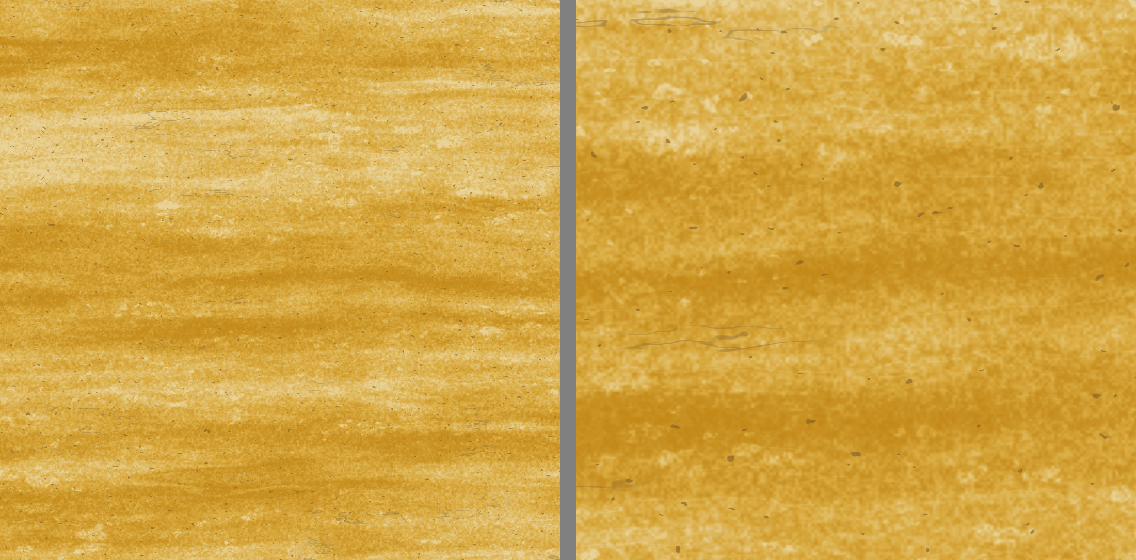
Left, the full canvas; right, a detail of the centre.
Reproduce this texture procedurally as a three.js fragment shader.

```glsl
varying vec2 vUv;

// Stone colours
const vec3 DEEP_OCHRE = vec3(0.765, 0.540, 0.100);
const vec3 GOLD       = vec3(0.852, 0.672, 0.258);
const vec3 CREAM      = vec3(0.905, 0.805, 0.550);
const vec3 PIT_BROWN  = vec3(0.500, 0.360, 0.140);

// Layering: frequencies across and up, in cycles per canvas
const vec2 BAND_FREQ   = vec2(0.7, 10.0);
const vec2 STRATA_FREQ = vec2(2.2, 46.0);
const vec2 CLOUD_FREQ  = vec2(13.0, 34.0);
const vec2 SEAM_FREQ   = vec2(1.3, 12.0);
const vec2 VEIN_FREQ   = vec2(16.0, 75.0);
const float GRAIN_FREQ = 250.0;

// Strengths
const float BASE_TONE     = 0.54;
const float BAND_GAIN     = 1.35;
const float STRATA_GAIN   = 0.75;
const float CLOUD_GAIN    = 0.45;
const float GRAIN_GAIN    = 0.35;
const float FLECK_GAIN    = 0.36;
const float SEAM_GAIN     = 0.24;
const float VEIN_GAIN     = 0.12;
const float PIT_OPACITY   = 0.60;
const float CRACK_OPACITY = 0.40;

// Scattered features: cell sizes in canvas units
const vec2 LARGE_FLECK_CELL = vec2(0.085, 0.030);
const vec2 SMALL_FLECK_CELL = vec2(0.025, 0.013);
const vec2 PIT_CELL         = vec2(0.021, 0.011);

float hash(vec2 p) {
  vec3 q = fract(p.xyx * 0.1031);
  q += dot(q, q.yzx + 33.33);
  return fract((q.x + q.y) * q.z);
}

float noise(vec2 p) {
  vec2 i = floor(p);
  vec2 f = fract(p);
  f = f * f * (3.0 - 2.0 * f);
  return mix(mix(hash(i), hash(i + vec2(1.0, 0.0)), f.x),
             mix(hash(i + vec2(0.0, 1.0)), hash(i + 1.0), f.x), f.y);
}

float fbm(vec2 p) {
  float sum = 0.0;
  float amp = 0.533;
  for (int i = 0; i < 4; i++) {
    sum += amp * noise(p);
    p = p * 2.03 + vec2(17.3, 9.1);
    amp *= 0.5;
  }
  return sum;
}

// Soft ellipses scattered one per cell; radii are fractions of a cell
float scatter(vec2 p, vec2 cell, vec2 radii, float keep, float seed) {
  vec2 g = p / cell;
  float cover = 0.0;
  for (int y = -1; y <= 1; y++) {
    for (int x = -1; x <= 1; x++) {
      vec2 id = floor(g) + vec2(float(x), float(y));
      vec2 key = id + seed;
      vec2 centre = id + vec2(hash(key + 41.0), hash(key + 83.0));
      float size = hash(key + 127.0);
      float radius = mix(radii.x, radii.y, size * size);
      float d = length(g - centre) / radius;
      float shape = 1.0 - smoothstep(0.65, 1.05, d);
      cover = max(cover, shape * step(hash(key + 211.0), keep));
    }
  }
  return cover;
}

void main() {
  vec2 p = vUv;

  // Gently swaying sediment layers
  float sway = 0.050 * (fbm(p * vec2(1.8, 3.0) + 5.0) - 0.5)
             + 0.010 * (noise(p * vec2(10.0, 16.0)) - 0.5);
  vec2 layer = p + vec2(0.0, sway);
  float band = fbm(layer * BAND_FREQ + vec2(3.7, 21.0)) - 0.5;
  float strata = fbm(layer * STRATA_FREQ + 61.0) - 0.5;
  float cloud = fbm(layer * CLOUD_FREQ + 31.0) - 0.5;
  float grain = noise(p * GRAIN_FREQ) + noise(p * GRAIN_FREQ * 2.1 + 7.0) - 1.0;
  float tone = BASE_TONE + BAND_GAIN * band + STRATA_GAIN * strata
             + CLOUD_GAIN * cloud + GRAIN_GAIN * grain;

  // Broken pale seams, each with a thin dark underside
  float seam = fbm(layer * SEAM_FREQ + 47.0) - 0.5;
  float seamFade = smoothstep(0.35, 0.75, noise(p * vec2(2.5, 14.0) + 13.0));
  tone += SEAM_GAIN * seamFade * (1.0 - smoothstep(0.0, 0.035, abs(seam)));
  tone -= 0.7 * SEAM_GAIN * seamFade * (1.0 - smoothstep(0.0, 0.016, abs(seam - 0.045)));

  // Faint pale veining
  float ridge = abs(fbm(layer * VEIN_FREQ + 91.0) - 0.5);
  tone += VEIN_GAIN * (1.0 - smoothstep(0.0, 0.05, ridge));

  // Irregular cream flecks gathered along some layers
  vec2 ragged = p + 0.014 * (vec2(fbm(p * 60.0), fbm(p * 60.0 + 19.0)) - 0.5);
  float gather = smoothstep(0.36, 0.56, fbm(layer * vec2(3.0, 13.0) + 71.0));
  float largeFleck = scatter(ragged, LARGE_FLECK_CELL, vec2(0.10, 0.40), 0.45, 3.0);
  float smallFleck = scatter(ragged, SMALL_FLECK_CELL, vec2(0.10, 0.40), 0.50, 9.0);
  float texture = 0.75 + cloud + 0.4 * grain;
  tone += FLECK_GAIN * gather * texture * max(largeFleck, smallFleck);

  // Soft shoulder keeps variation inside the darkest layers
  tone = max(tone, 0.14 + 0.45 * (tone - 0.14));
  vec3 color = mix(DEEP_OCHRE, GOLD, clamp(tone * 2.0, 0.0, 1.0));
  color = mix(color, CREAM, clamp(tone * 2.0 - 1.0, 0.0, 1.15));

  // Tiny pits and sparse hairline cracks
  float pit = scatter(ragged, PIT_CELL, vec2(0.06, 0.16), 0.24, 27.0);
  float crackZone = smoothstep(0.74, 0.90, noise(p * vec2(7.0, 26.0) + 53.0));
  float crack = crackZone * (1.0 - smoothstep(0.006, 0.030, ridge));
  color = mix(color, PIT_BROWN, max(PIT_OPACITY * pit, CRACK_OPACITY * crack));

  gl_FragColor = vec4(color, 1.0);
}
```
